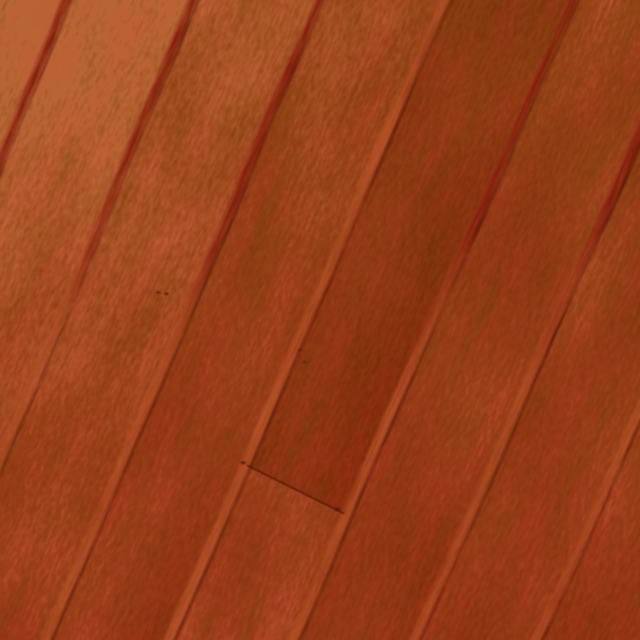
This texture is drawn by a WebGL 1 fragment shader. Its source:

```glsl
precision highp float;

uniform vec2 u_resolution;

const vec3 DARK_WOOD = vec3(0.515, 0.188, 0.050);
const vec3 MID_WOOD = vec3(0.595, 0.248, 0.095);
const vec3 PALE_WOOD = vec3(0.710, 0.362, 0.190);
const vec3 RED_SHIFT = vec3(0.026, -0.022, 0.008);
const vec3 RIDGE = vec3(0.710, 0.320, 0.155);
const vec3 GROOVE = vec3(0.510, 0.110, 0.045);
const vec3 CRACK = vec3(0.300, 0.085, 0.025);

const vec2 GRAIN_DIR = vec2(0.407, 0.914);
const float JOINT_BOARD = 3.0;
const float JOINT_POS = 0.416;

float hash(float n) {
  return fract(sin(n * 91.73 + 4.17) * 4375.85);
}

vec2 gradient(vec2 cell) {
  float n = dot(cell, vec2(127.1, 311.7));
  float angle = 6.28318 * fract(sin(n) * 4375.85);
  return vec2(cos(angle), sin(angle));
}

float gradientNoise(vec2 p) {
  vec2 i = floor(p);
  vec2 f = p - i;
  vec2 u = f * f * f * (f * (f * 6.0 - 15.0) + 10.0);
  float a = dot(gradient(i), f);
  float b = dot(gradient(i + vec2(1.0, 0.0)), f - vec2(1.0, 0.0));
  float c = dot(gradient(i + vec2(0.0, 1.0)), f - vec2(0.0, 1.0));
  float d = dot(gradient(i + vec2(1.0, 1.0)), f - vec2(1.0, 1.0));
  return mix(mix(a, b, u.x), mix(c, d, u.x), u.y);
}

// Soft stripe of the given half width around zero
float band(float dist, float halfWidth, float blur) {
  return 1.0 - smoothstep(halfWidth - blur, halfWidth + blur, abs(dist));
}

// Board coordinate: whole numbers lie on the slightly fanned seams
float boardCoord(vec2 uv, float spacing) {
  float wobble = 0.006 * gradientNoise(vec2(uv.x * 3.0, uv.y * 4.0));
  return (uv.x + wobble - mix(0.073, 0.497, uv.y)) / spacing + 2.0;
}

// x: across the grain, y: along it
vec2 grainCoord(vec2 uv) {
  return vec2(dot(uv, vec2(GRAIN_DIR.y, -GRAIN_DIR.x)), dot(uv, GRAIN_DIR));
}

vec3 woodColor(float tone) {
  vec3 low = mix(DARK_WOOD, MID_WOOD, clamp(tone * 2.0, -0.6, 1.0));
  return mix(low, PALE_WOOD, clamp(tone * 2.0 - 1.0, 0.0, 1.2));
}

float boardTone(float board, float pastJoint, float height) {
  float pale = 1.0 - smoothstep(-0.8, 2.8, board);
  float tone = 0.39 + 0.46 * pale + 0.10 * (hash(board) - 0.5);
  tone += (height - 0.5) * (0.12 + 0.62 * pale);
  float isJointed = band(board - JOINT_BOARD, 0.5, 0.01);
  return tone + isJointed * mix(0.14, -0.24, pastJoint);
}

vec3 boardColor(vec2 grain, float board, float pastJoint, float height) {
  vec2 p = grain + vec2(board * 3.7, pastJoint * 5.3);
  float blotch = gradientNoise(p * vec2(9.0, 4.0));
  float patchy = gradientNoise(p * vec2(26.0, 11.0) + 7.0);
  float streak = gradientNoise(p * vec2(48.0, 5.0));
  float fibre = gradientNoise(p * vec2(170.0, 26.0));
  float pores = gradientNoise(p * vec2(150.0, 65.0));
  float specks = gradientNoise(p * vec2(230.0, 120.0) + 3.0);
  float tone = boardTone(board, pastJoint, height);
  tone += 0.32 * blotch + 0.15 * patchy + 0.13 * streak;
  tone += 0.15 * fibre + 0.22 * pores + 0.13 * specks;
  float redness = 0.08 - 1.0 * (height - 0.5) + 1.0 * patchy + 0.9 * streak;
  return woodColor(tone) + RED_SHIFT * clamp(redness, -0.8, 1.0);
}

vec3 addSeam(vec3 color, float dist, float seam, vec2 uv, float blur) {
  float wear = gradientNoise(vec2(seam * 7.3, uv.y * 7.0));
  float chips = gradientNoise(vec2(dist * 190.0 + seam * 5.1, uv.y * 24.0));
  float alwaysPale = band(seam - 3.0, 0.5, 0.01);
  float worn = smoothstep(0.38, 0.76, uv.y + 0.15 * wear) * (1.0 - alwaysPale);
  float ridge = band(dist, 0.0068 + 0.002 * wear, 0.0035 + blur);
  float groove = band(dist - 0.002, 0.0062 + 0.003 * wear, 0.004 + blur);
  float shadow = band(dist - 0.0098, 0.0022, 0.0028 + blur);
  float strength = 0.55 + 0.4 * wear + 0.35 * chips + 0.12 * alwaysPale;
  color = mix(color, RIDGE, clamp(ridge * strength * (1.0 - 0.6 * worn), 0.0, 1.0));
  color = mix(color, GROOVE, clamp(groove * worn * (0.75 + 0.5 * chips), 0.0, 1.0));
  return mix(color, CRACK, shadow * clamp(0.42 + 0.5 * wear + 0.3 * chips, 0.0, 0.8));
}

float speck(vec2 uv, vec2 center, float radius, float blur) {
  return band(length((uv - center) * vec2(0.8, 1.2)), radius, 0.0015 + blur);
}

void main() {
  vec2 uv = gl_FragCoord.xy / u_resolution;
  float blur = 0.5 / min(u_resolution.x, u_resolution.y);
  float spacing = mix(0.191, 0.198, uv.y);
  float lane = boardCoord(uv, spacing);
  float board = floor(lane);
  float seam = floor(lane + 0.5);
  float seamDist = (lane - seam) * spacing * GRAIN_DIR.y;
  vec2 grain = grainCoord(uv);

  // Boards, one of them cut by a butt joint
  float jointDist = dot(uv, vec2(0.445, 0.895)) - JOINT_POS;
  float pastJoint = smoothstep(-blur, blur, jointDist);
  float cut = pastJoint * band(board - JOINT_BOARD, 0.5, 0.01);
  vec3 color = mix(boardColor(grain, board, 0.0, uv.y),
                   boardColor(grain, board, 1.0, uv.y), cut);
  color = addSeam(color, seamDist, seam, uv, blur);
  float onBoard = band(lane - JOINT_BOARD - 0.5, 0.48, 0.02);
  color = mix(color, CRACK, 0.75 * onBoard * band(jointDist, 0.0014, 0.0015 + blur));

  // Nail marks and small pairs of pits
  for (int i = 0; i < 2; i++) {
    float k = float(i);
    float nail = speck(uv, vec2(0.380 + 0.147 * k, 0.277 - 0.073 * k), 0.003, blur);
    float pit = speck(uv, vec2(0.247 + 0.013 * k, 0.543 - 0.002 * k), 0.0022, blur);
    float faint = speck(uv, vec2(0.469 + 0.007 * k, 0.453 - 0.019 * k), 0.003, blur);
    color = mix(color, CRACK, max(0.7 * max(nail, pit), 0.35 * faint));
  }
  gl_FragColor = vec4(color, 1.0);
}
```
